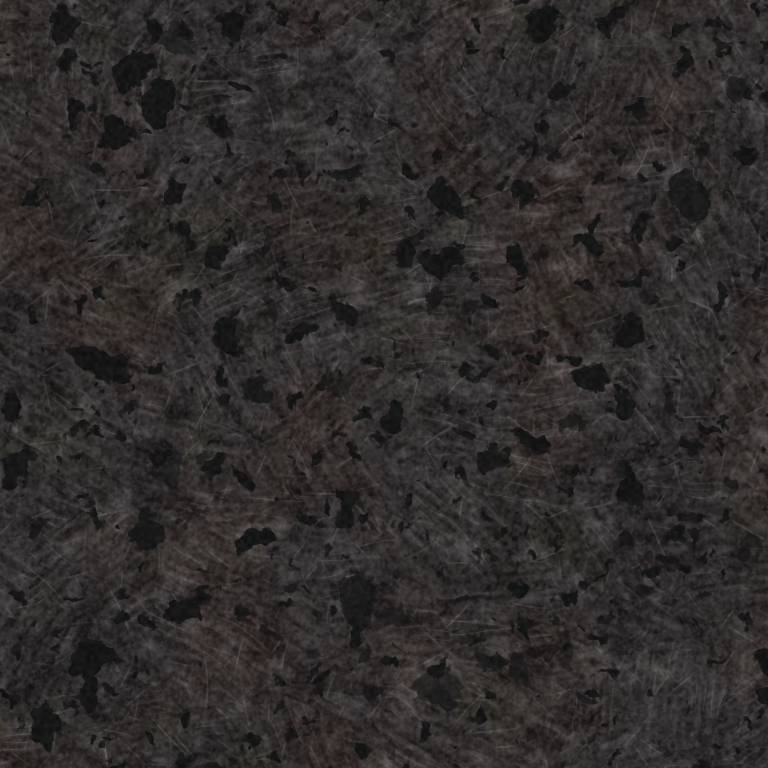
This texture is drawn by a Shadertoy shader. Its source:

```glsl
// Dark polished granite: crystals with their own fibre direction, fine grain,
// pale hairline scratches and ragged black mica flecks. Layers of value noise
// over a warped Voronoi mosaic, with flecks and scratches scattered on grids.

const vec3 STONE = vec3(0.182, 0.168, 0.170);
const vec3 MICA = vec3(0.084, 0.085, 0.085);
const vec3 WARM_SHIFT = vec3(0.014, 0.003, -0.006);
const vec3 GREEN_SHIFT = vec3(0.004, 0.010, -0.004);
const float CRYSTAL_SCALE = 7.0;
const float CRYSTAL_TONE = 0.018;
const float MOTTLE = 0.085;
const float GRAIN = 0.075;
const float FINE_GRAIN = 0.075;
const float FIBRE = 0.085;
const float FIBRE_GLINT = 0.085;
const float SCRATCH = 0.085;
const float PALE = 0.055;
const float FLECK_EDGE = 0.0020;

// Integer hash: three random values in 0..1 per grid cell and seed
vec3 hash3(vec2 cell, int seed) {
    uvec3 v = uvec3(ivec3(ivec2(floor(cell)), seed));
    v = v * 1664525u + 1013904223u;
    v.x += v.y * v.z; v.y += v.z * v.x; v.z += v.x * v.y;
    v ^= v >> 16u;
    v.x += v.y * v.z; v.y += v.z * v.x; v.z += v.x * v.y;
    return vec3(v >> 8u) / float(0xffffffu);
}

mat2 rotation(float a) {
    return mat2(cos(a), -sin(a), sin(a), cos(a));
}

float noise(vec2 p) {
    vec2 i = floor(p), f = fract(p);
    f = f * f * (3.0 - 2.0 * f);
    float low = mix(hash3(i, 1).x, hash3(i + vec2(1, 0), 1).x, f.x);
    float high = mix(hash3(i + vec2(0, 1), 1).x, hash3(i + vec2(1, 1), 1).x, f.x);
    return mix(low, high, f.y);
}

float fbm(vec2 p) {
    float sum = 0.0, amp = 0.533;
    for (int i = 0; i < 4; i++) {
        sum += amp * noise(p);
        p = rotation(0.6) * p * 2.03 + 17.3;
        amp *= 0.5;
    }
    return sum;
}

vec2 warp(vec2 p) {
    return vec2(fbm(p), fbm(p + 41.7)) - 0.5;
}

// Random values of the nearest crystal seed
vec3 crystal(vec2 p) {
    vec2 base = floor(p);
    float nearest = 9.0;
    vec3 id = vec3(0.0);
    for (int k = 0; k < 9; k++) {
        vec2 cell = base + vec2(k % 3, k / 3) - 1.0;
        float d = length(cell + hash3(cell, 7).xy - p);
        if (d < nearest) { nearest = d; id = hash3(cell, 8); }
    }
    return id;
}

// Opacity of clustered elongated flecks, radii in canvas units
float flecks(vec2 p, float scale, float share, float rMin, float rMax, int seed) {
    vec2 base = floor(p * scale);
    float cover = 0.0;
    for (int k = 0; k < 9; k++) {
        vec2 cell = base + vec2(k % 3, k / 3) - 1.0;
        vec3 place = hash3(cell, seed), form = hash3(cell, seed + 1);
        float crowd = mix(0.4, 1.6, noise(cell / scale * 7.0 + 5.0));
        if (place.z > share * crowd) continue;
        vec2 d = rotation(form.y * 3.14) * (p - (cell + place.xy) / scale);
        float r = mix(rMin, rMax, form.x * form.x);
        float dist = length(d * vec2(0.78, 1.28)) - r;
        float opacity = mix(0.55, 1.0, smoothstep(0.0, 0.4, form.z));
        cover = max(cover, opacity * smoothstep(FLECK_EDGE, -FLECK_EDGE, dist));
    }
    return cover;
}

// Thin, slightly bent scratches with tapering ends
float scratches(vec2 p, float scale, int seed) {
    vec2 base = floor(p * scale);
    float light = 0.0;
    for (int k = 0; k < 9; k++) {
        vec2 cell = base + vec2(k % 3, k / 3) - 1.0;
        vec3 place = hash3(cell, seed), form = hash3(cell, seed + 1);
        vec2 d = rotation(form.y * 3.14) * (p - (cell + place.xy) / scale);
        float halfLength = mix(0.2, 0.75, form.x) / scale;
        d.y += (form.z - 0.5) * 6.0 * d.x * d.x;
        float taper = 1.0 - smoothstep(0.2, 1.0, abs(d.x) / halfLength);
        float line = 1.0 - smoothstep(0.0004, 0.0019, abs(d.y));
        light = max(light, line * taper * place.z);
    }
    return light;
}

void mainImage(out vec4 fragColor, in vec2 fragCoord) {
    vec2 p = fragCoord / iResolution.y;

    // Crystals and their fibres
    vec3 id = crystal((p + 0.10 * warp(p * 9.0)) * vec2(0.8, 1.2) * CRYSTAL_SCALE);
    float lean = 2.0 * id.x - 1.0;
    vec2 q = rotation(0.1 + 1.4 * lean * abs(lean)) * (p + 0.03 * warp(p * 6.0)) + id.yz * 5.0;
    float fibre = noise(q * vec2(36.0, 185.0));
    float ridge = 1.0 - abs(2.0 * noise(q * vec2(16.0, 105.0) + 31.0) - 1.0);
    float glint = pow(ridge, 8.0) * smoothstep(0.3, 0.8, noise(p * 23.0));

    // Brightness of the stone
    float tone = CRYSTAL_TONE * (id.z - 0.5) + MOTTLE * (fbm(p * 26.0) - 0.5);
    tone += GRAIN * (noise(rotation(0.5) * p * 170.0) - 0.5);
    tone += FINE_GRAIN * (noise(rotation(1.1) * p * 290.0) - 0.5);
    tone += FIBRE * (fibre - 0.5) + FIBRE_GLINT * glint;
    tone += PALE * smoothstep(0.55, 0.8, fbm(p * 32.0 + 9.0));
    float hair = max(scratches(p, 13.0, 20), scratches(p, 18.0, 30));
    tone += SCRATCH * max(hair, 0.85 * scratches(p, 25.0, 40));
    vec3 color = STONE + tone;

    // Faint rusty and greenish stains
    color += WARM_SHIFT * smoothstep(0.45, 0.72, fbm(p * 7.0 + 3.0));
    color += GREEN_SHIFT * smoothstep(0.62, 0.76, fbm(p * 15.0 + 57.0));

    // Black mica, ragged by two scales of warping
    vec2 ragged = p + 0.040 * warp(p * 36.0) + 0.012 * warp(p * 95.0);
    float black = flecks(ragged, 16.0, 0.62, 0.005, 0.026, 50);
    black = max(black, flecks(ragged, 34.0, 0.40, 0.003, 0.010, 60));
    vec3 mica = MICA + 0.05 * (noise(p * 200.0 + 77.0) - 0.5) + 0.15 * max(tone - 0.03, 0.0);
    color = mix(color, mica, black);

    fragColor = vec4(clamp(color, 0.0, 1.0), 1.0);
}
```
